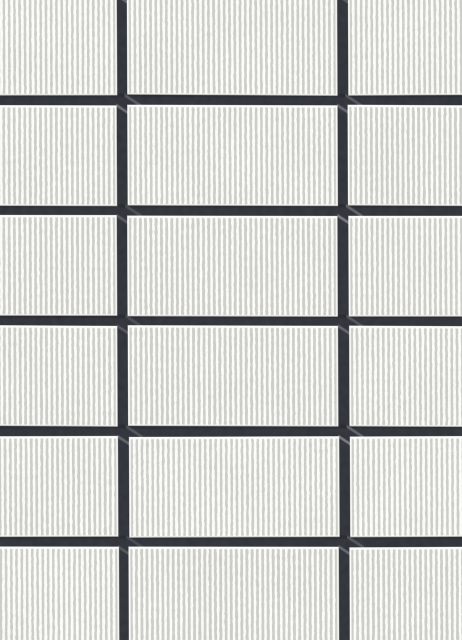
Write a WebGL 2 fragment shader that draws this texture.

```glsl
#version 300 es
// Ribbed white wall tiles in a straight grid with dark recessed joints.
precision highp float;
uniform vec2 u_resolution;
out vec4 fragColor;

// Lengths are fractions of the canvas height.
#define PITCH vec2(0.345, 0.1725)
#define CROSSING vec2(0.192, 0.1536)
#define JOINT vec2(0.0163, 0.0150)
#define RIBS 40.0
#define LEAN 0.004
#define WOBBLE 0.0018
#define WEAR 0.40
#define WHITE vec3(0.985, 0.985, 0.975)
#define GROOVE vec3(0.805, 0.805, 0.785)
#define LIP vec3(0.70, 0.71, 0.70)
#define INK vec3(0.205, 0.215, 0.24)
#define GLINT vec3(0.48, 0.49, 0.51)

vec2 hash2(vec2 p) {
  vec3 h = fract(vec3(p.xyx) * vec3(0.1031, 0.1030, 0.0973));
  h += dot(h, h.yzx + 33.33);
  return fract((h.xx + h.yz) * h.zy);
}

float gradientNoise(vec2 p) {
  vec2 i = floor(p), f = fract(p);
  vec2 u = f * f * f * (f * (f * 6.0 - 15.0) + 10.0);
  vec2 e = vec2(0.0, 1.0);
  float a = dot(hash2(i) * 2.0 - 1.0, f);
  float b = dot(hash2(i + e.yx) * 2.0 - 1.0, f - e.yx);
  float c = dot(hash2(i + e.xy) * 2.0 - 1.0, f - e.xy);
  float d = dot(hash2(i + e.yy) * 2.0 - 1.0, f - e.yy);
  return mix(mix(a, b, u.x), mix(c, d, u.x), u.y);
}

// Slanted sliver of light, running down to the right from x = start to stop.
float sliver(vec2 c, float offset, float start, float stop) {
  float across = abs(c.y + 0.65 * c.x - offset);
  float along = smoothstep(start - 0.002, start, c.x) * (1.0 - smoothstep(stop - 0.006, stop, c.x));
  return along * (1.0 - smoothstep(0.001, 0.004, across));
}

// Recessed joint, seen from the nearest crossing of the grid.
vec3 jointColor(vec2 grid, vec2 p) {
  vec2 c = (fract(grid + 0.5) - 0.5) * PITCH;
  float strength = 0.45 + 0.55 * hash2(floor(grid + 0.5) + 41.0).x;
  float glint = max(sliver(c, -0.0137, -0.008, 0.016), 0.7 * sliver(c, 0.0104, 0.005, 0.034));
  float shadow = smoothstep(0.002, 0.007, c.y) * (1.0 - smoothstep(0.008, 0.012, c.y));
  vec3 base = INK * (1.0 - 0.18 * shadow) + 0.025 * gradientNoise(p * 90.0);
  return mix(base, GLINT, glint * strength);
}

// Face of one tile: vertical ribs, worn grooves, plain rim and lower lip.
vec3 tileColor(vec2 q, vec2 halfSize, vec2 p, vec2 seed) {
  float top = halfSize.y - q.y, bottom = halfSize.y + q.y;
  float right = halfSize.x - q.x, side = halfSize.x - abs(q.x);
  float rib = (q.x / halfSize.x * 0.5 + 0.5) * RIBS;
  float wave = 0.5 - 0.5 * cos(6.2831853 * rib);
  float grain = gradientNoise(p * vec2(280.0, 120.0)) + 0.5 * gradientNoise(p * 330.0 + 17.0);
  float depth = wave + WEAR * grain + 0.10 * (seed.x - 0.5);
  float groove = smoothstep(0.27, 0.72, depth);
  float rim = smoothstep(0.0025, 0.0050, top) * smoothstep(0.0015, 0.0035, bottom);
  rim *= smoothstep(0.0015, 0.0040, side);
  vec3 color = mix(WHITE, GROOVE, groove * rim);
  float lip = 1.0 - smoothstep(0.0005, 0.0024, bottom);
  lip = max(lip, 0.5 * (1.0 - smoothstep(0.0004, 0.0018, right)));
  color = mix(color, LIP, lip * 0.8);
  return color + 0.012 * gradientNoise(p * 14.0);
}

vec3 wall(vec2 p, float pixel) {
  p.x += LEAN * (p.y - 0.5);
  vec2 grid = (p - CROSSING) / PITCH;
  vec2 id = floor(grid);
  vec2 seed = hash2(id + 11.0);
  vec2 halfSize = 0.5 * (PITCH - JOINT);
  // Each tile is set slightly off and tilted.
  vec2 q = (fract(grid) - 0.5) * PITCH + (seed - 0.5) * WOBBLE;
  q.y += q.x * (hash2(id + 29.0).x - 0.5) * 0.012;
  vec2 edge = abs(q) - halfSize;
  float cover = 1.0 - smoothstep(-0.5 * pixel, 0.5 * pixel, max(edge.x, edge.y));
  return mix(jointColor(grid, p), tileColor(q, halfSize, p, seed), cover);
}

void main() {
  float pixel = 1.0 / u_resolution.y;
  vec3 color = vec3(0.0);
  // Four samples per pixel keep the fine ribs smooth.
  for (int i = 0; i < 4; i++) {
    vec2 offset = (vec2(i & 1, i >> 1) - 0.5) * 0.5;
    color += wall((gl_FragCoord.xy + offset) * pixel, pixel);
  }
  fragColor = vec4(color * 0.25, 1.0);
}
```
